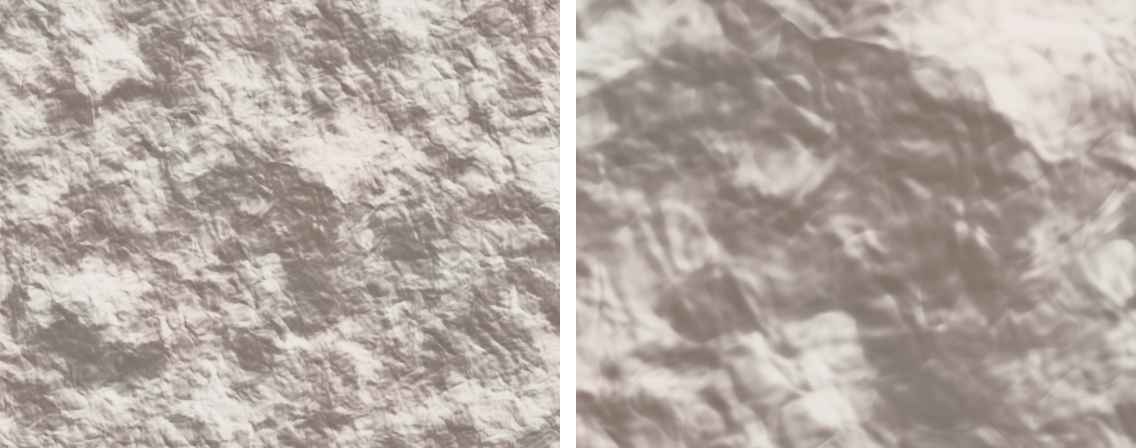
Left, the full canvas; right, a detail of the centre.
Give the GLSL for this texture, as a Shadertoy shader.

```glsl
// Crumbling pale chalk: ragged boulders, a shaded diagonal ridge and broken crust.

const vec2 LIGHT = vec2(0.45, 0.893);      // direction towards the light
const vec2 RIDGE_AXIS = vec2(0.893, -0.45);
const mat2 TURN = mat2(0.8, -0.6, 0.6, 0.8);

vec2 hash2(vec2 p) {
    vec3 q = fract(p.xyx * vec3(0.1031, 0.1030, 0.0973));
    q += dot(q, q.yzx + 33.33);
    return fract((q.xx + q.yz) * q.zy);
}

vec2 gradientAt(vec2 cell) {
    float angle = 6.2832 * hash2(cell + 71.0).x;
    return vec2(cos(angle), sin(angle));
}

float gradientNoise(vec2 p) {
    vec2 i = floor(p), f = p - i;
    vec2 u = f * f * f * (f * (f * 6.0 - 15.0) + 10.0);
    vec2 e = vec2(1.0, 0.0);
    float low = mix(dot(gradientAt(i), f), dot(gradientAt(i + e), f - e), u.x);
    float high = mix(dot(gradientAt(i + e.yx), f - e.yx), dot(gradientAt(i + 1.0), f - 1.0), u.x);
    return mix(low, high, u.y);
}

float fractalNoise(vec2 p, int octaves, float gain) {
    float sum = 0.0, weight = 1.0;
    for (int i = 0; i < octaves; i++) {
        sum += weight * gradientNoise(p);
        p = TURN * p * 2.03 + 17.3;
        weight *= gain;
    }
    return sum;
}

vec2 warp(vec2 p, float scale, float amount) {
    return p + amount * vec2(gradientNoise(p * scale + 3.7), gradientNoise(p * scale + 41.3));
}

vec2 raggedWarp(vec2 p) {
    return warp(warp(warp(p, 7.0, 0.05), 19.0, 0.028), 47.0, 0.012);
}

float blob(vec2 p, vec2 center, vec2 radii, float inner) {
    return 1.0 - smoothstep(inner, 1.0, length((p - center) / radii));
}

// Plateau tilted towards the light, with a steep lower rim
float boulder(vec2 p, vec2 center, vec2 radii, float height) {
    float tilt = 1.0 - 0.6 * dot((p - center) / radii, LIGHT);
    return height * radii.y * tilt * blob(p, center, radii, 0.5);
}

// Long dim face that rises to a crest and drops on the lit side
float ridge(vec2 p, vec2 start, float span) {
    vec2 q = p - start;
    float along = dot(q, RIDGE_AXIS), across = dot(q, LIGHT);
    float width = mix(0.3, 0.14, clamp(along / span, 0.0, 1.0));
    float profile = max(0.0, min(across + width, width * (1.0 - across / 0.17)));
    float ends = smoothstep(-0.06, 0.07, along) * (1.0 - smoothstep(span - 0.08, span + 0.06, along));
    return 0.85 * profile * ends;
}

float broadHeight(vec2 p) {
    vec2 q = raggedWarp(p);
    float rocks = boulder(q, vec2(0.29, 0.31), vec2(0.175, 0.15), 0.75)
                + boulder(q, vec2(0.21, 0.86), vec2(0.125, 0.12), 0.7)
                + boulder(q, vec2(0.51, 0.10), vec2(0.14, 0.09), 0.5)
                + boulder(q, vec2(0.72, 0.18), vec2(0.12, 0.08), 0.55)
                + boulder(q, vec2(0.92, 0.51), vec2(0.10, 0.06), 0.45);
    float swell = 0.14 * gradientNoise(p * 2.6 + 5.0) + 0.1 * gradientNoise(q * 5.5 + 13.0);
    float lumps = 0.055 * abs(gradientNoise(q * 10.0 + 29.0));
    return rocks + ridge(q, vec2(0.45, 0.74), 0.55) + swell + lumps;
}

float grainHeight(vec2 p) {
    vec2 q = warp(p, 21.0, 0.012);
    float coarse = 0.034 * fractalNoise(q * 11.0, 4, 0.47);
    return coarse + 0.016 * abs(gradientNoise(q * 23.0 + 7.0));
}

float castShadow(vec2 p, float ground) {
    float blocked = 0.0;
    for (int i = 1; i <= 10; i++) {
        float reach = 0.018 * float(i);
        blocked = max(blocked, broadHeight(p + LIGHT * reach) - ground - 0.6 * reach);
    }
    return smoothstep(0.0, 0.08, blocked);
}

vec3 chalkColor(float tone) {
    vec3 shades[6] = vec3[6](
        vec3(0.46, 0.41, 0.37), vec3(0.57, 0.52, 0.49), vec3(0.66, 0.61, 0.58),
        vec3(0.74, 0.70, 0.67), vec3(0.82, 0.79, 0.76), vec3(0.93, 0.915, 0.895));
    float level = clamp(tone, 0.0, 1.0) * 5.0;
    int i = min(int(level), 4);
    return mix(shades[i], shades[i + 1], level - float(i));
}

void mainImage(out vec4 fragColor, in vec2 fragCoord) {
    vec2 p = fragCoord / iResolution.y;

    // Slopes towards the light
    float ground = broadHeight(p);
    float broadSlope = (ground - broadHeight(p + LIGHT * 0.008)) / 0.008;
    float grainSlope = (grainHeight(p) - grainHeight(p + LIGHT * 0.0035)) / 0.0035;
    broadSlope = clamp(broadSlope, -1.3, 1.4);

    // Shade calms the grain and the crust
    float shadow = castShadow(p, ground);
    float shade = clamp(shadow * 0.7 + smoothstep(0.3, 1.2, -broadSlope) * 0.4, 0.0, 1.0);
    float calm = mix(1.15, 0.5, shade);

    // Crust islands with broken edges, and soft hollows
    float flakes = fractalNoise(warp(p, 8.0, 0.04) * 7.0 + 31.0, 5, 0.58);
    float crust = smoothstep(-0.12, 0.14, flakes) - 0.5;
    vec2 q = raggedWarp(p);
    float pale = blob(q, vec2(0.29, 0.33), vec2(0.17, 0.14), 0.6)
               + blob(q, vec2(0.22, 0.87), vec2(0.12, 0.11), 0.6)
               + blob(q, vec2(0.80, 0.65), vec2(0.17, 0.10), 0.2);
    float hollow = blob(q, vec2(1.03, 0.27), vec2(0.13, 0.11), 0.2)
                 + blob(q, vec2(0.19, 0.11), vec2(0.16, 0.10), 0.2);

    float light = 0.17 + 0.6 * broadSlope - 0.5 * shadow + 0.4 * pale - 0.7 * hollow
                + calm * (0.85 * grainSlope + 0.6 * crust + 0.5 * flakes);
    float tone = 0.52 + 0.5 * light / sqrt(1.0 + light * light);

    // Faint pink and grey stains
    float stain = gradientNoise(p * 3.5 + 47.0) + 0.5 * gradientNoise(p * 9.0);
    vec3 color = chalkColor(tone) + stain * vec3(0.016, -0.012, -0.008);
    fragColor = vec4(color, 1.0);
}
```
